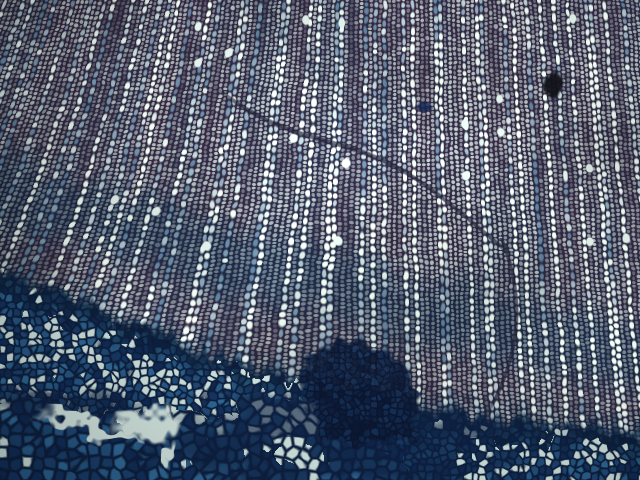
Give the GLSL for this texture, as a WebGL 2 fragment shader.

```glsl
#version 300 es
precision highp float;
// Stained plant tissue under a microscope: fanned files of rounded wood cells
// above, a curved growth edge, and blue Voronoi bast cells below it.
// Noise fields steer stain, brightness and torn gaps; a dark fibre lies on top.
uniform vec2 u_resolution;
out vec4 fragColor;

float hash(vec2 p) {
  return fract(sin(dot(p, vec2(127.1, 311.7))) * 43758.545);
}

float noise(vec2 p) {
  vec2 i = floor(p), f = fract(p);
  f = f * f * (3.0 - 2.0 * f);
  return mix(mix(hash(i), hash(i + vec2(1, 0)), f.x),
             mix(hash(i + vec2(0, 1)), hash(i + vec2(1, 1)), f.x), f.y);
}

// Layered noise centred on zero
float rough(vec2 p) {
  return 0.6 * noise(p) + 0.4 * noise(p * 2.3 + 7.0) - 0.5;
}

// x: gap between the two nearest seeds, y: random id of the cell
vec2 voronoi(vec2 p) {
  float near = 9.0, second = 9.0, id = 0.0;
  for (int k = 0; k < 9; k++) {
    vec2 g = floor(p) + vec2(k % 3 - 1, k / 3 - 1);
    float d = length(p - g - 0.1 - 0.8 * vec2(hash(g), hash(g + 53.0)));
    second = min(second, max(d, near));
    if (d < near) { near = d; id = hash(g + 91.0); }
  }
  return vec2(second - near, id);
}

float spot(vec2 p, vec2 centre, vec2 radius) {
  return smoothstep(1.2, 0.7, length((p - centre) / radius));
}

vec3 wood(vec2 p, float below) {
  // Straighten the fan so that every file has a constant q.x
  float side = p.x - 0.8;
  float slope = side * mix(0.42, 0.17, smoothstep(-0.2, 0.2, side));
  vec2 q = vec2(p.x - slope * (1.0 - p.y), p.y);
  q += 0.004 * vec2(noise(q * 14.0) + 0.8 * noise(q * 55.0), noise(q * 60.0 + 9.0));

  // Blue late band across the purple wood
  float line = 0.6 - 0.3 * p.x + 0.03 * p.x * p.x;
  float band = smoothstep(0.12, 0.03, abs(p.y - line + 0.09 * rough(q * vec2(30, 5))));
  float stain = max(band * 0.8, smoothstep(-0.05, 0.0, below));
  vec3 wall = mix(vec3(0.20, 0.15, 0.24), vec3(0.09, 0.15, 0.25), stain);
  wall = mix(wall, vec3(0.13, 0.17, 0.27), 0.8 * noise(q * vec2(25, 4)));

  // Files come in threes, one of each being a wider, longer, paler ray
  float file = floor(q.x * 105.0), trio = floor(file / 3.0), kind = hash(vec2(file, 3));
  float ray = step(abs(file - 3.0 * trio - floor(3.0 * hash(vec2(trio, 6)))), 0.5);
  float rows = mix(108.0, 58.0, ray) * (0.9 + 0.2 * hash(vec2(file, 8)));
  float row = q.y * rows + 10.0 * kind + 0.5 * noise(vec2(file * 3.1, q.y * 45.0));
  float id = hash(vec2(file, floor(row)));
  vec2 local = vec2(fract(q.x * 105.0), fract(row)) - 0.5;
  vec2 size = vec2(mix(0.37, 0.46, ray) + 0.16 * (id - 0.5), 0.42);
  float lumen = smoothstep(1.35, 0.55, length(local / size));

  float bright = 0.45 * noise(vec2(file * 7.3, q.y * 6.0)) + 0.3 * id + 0.25 * kind;
  bright += 0.1 * spot(p, vec2(0.8, 0.62), vec2(0.35, 0.3)) + 0.08 * smoothstep(0.8, 1.1, p.x);
  vec3 fibreFill = mix(vec3(0.30, 0.29, 0.37), vec3(0.70, 0.74, 0.74), smoothstep(0.1, 0.9, bright));
  fibreFill = mix(fibreFill, vec3(0.22, 0.33, 0.42), 0.5 * band);
  vec3 rayFill = mix(vec3(0.36, 0.49, 0.60), vec3(0.92, 0.97, 0.93), smoothstep(0.28, 0.68, bright));
  vec3 col = mix(wall, mix(fibreFill, rayFill, ray), lumen);

  // Sparse large vessels
  vec2 cell = floor(q * 13.0);
  vec2 offset = 0.25 + 0.5 * vec2(hash(cell + 5.0), hash(cell + 17.0));
  float vessel = step(0.84, hash(cell + 31.0)) * step(0.45, p.y);
  col = mix(col, vec3(0.86, 0.92, 0.89), vessel * spot(fract(q * 13.0), offset, vec2(0.1, 0.13)));
  return col * (1.0 + 0.3 * rough(p * 3.0 + 4.0));
}

vec3 bast(vec2 p, float below) {
  float r = rough(p * 13.0);
  float large = smoothstep(0.20, 0.10, p.y + 0.12 * r) * smoothstep(1.0, 0.7, p.x + 0.3 * r);
  vec2 cell = voronoi((p + 0.006 * noise(p * 40.0)) * (large > 0.5 ? 42.0 : 64.0));

  // Share of empty, pale cells
  float start = 0.08 - 0.12 * p.x;
  float pale = 0.46 * smoothstep(start - 0.02, start + 0.03, below + 0.06 * r)
             * smoothstep(0.25, 0.13, below + 0.1 * r) * smoothstep(0.72, 0.62, p.x);
  pale += 0.36 * smoothstep(0.0, 0.05, below) * smoothstep(0.85, 1.05, p.x);
  pale += 0.45 * spot(p, vec2(0.63, 0.045), vec2(0.06, 0.035)) + 0.06 * smoothstep(0.3, 0.1, p.x);
  float empty = step(1.0 - pale, cell.y);
  vec3 fill = mix(vec3(0.06, 0.17, 0.34), vec3(0.19, 0.42, 0.60), fract(cell.y * 7.0));
  fill *= 0.6 + 0.4 * smoothstep(0.0, 0.08, below);
  fill = mix(fill, vec3(0.80, 0.88, 0.86), empty);
  vec3 col = mix(vec3(0.05, 0.12, 0.24), fill, smoothstep(0.02, 0.45, cell.x));

  // Dense dark masses, then the torn opening
  float mass = max(spot(p + 0.12 * r, vec2(0.72, 0.07), vec2(0.42, 0.10)),
                   spot(p + 0.06 * r, vec2(0.16, 0.155), vec2(0.17, 0.035)));
  col = mix(col, vec3(0.05, 0.12, 0.25), 0.6 * mass * (1.0 - empty * step(p.y, 0.09)));
  vec2 t = p + 0.07 * vec2(rough(p * 28.0), rough(p * 31.0 + 30.0));
  float strip = smoothstep(0.019, 0.009, abs(t.y - 0.175 + 0.33 * t.x));
  strip *= smoothstep(0.08, 0.11, t.x) * smoothstep(0.30, 0.26, t.x);
  float tear = max(strip, spot(t, vec2(0.305, 0.115), vec2(0.062, 0.036)));
  tear = max(tear, spot(t, vec2(0.35, 0.055), vec2(0.012, 0.022)));
  return mix(col, vec3(0.81, 0.88, 0.86), tear);
}

void main() {
  vec2 p = gl_FragCoord.xy / u_resolution.y;
  float edge = 0.44 - 0.45 * p.x + 0.146 * p.x * p.x;
  float below = edge - p.y + 0.06 * rough(p * vec2(50, 16));
  vec3 col = mix(wood(p, below), bast(p, below), smoothstep(-0.015, 0.015, below));

  // Dark, almost square cluster on the growth edge
  vec2 b = p + 0.06 * vec2(rough(p * 24.0), rough(p * 24.0 + 40.0)) - vec2(0.75, 0.175);
  b = vec2(b.x + 0.2 * b.y, b.y) / vec2(0.112, 0.105);
  vec2 small = voronoi(p * 75.0);
  vec3 navy = mix(vec3(0.04, 0.08, 0.18), vec3(0.08, 0.19, 0.34), smoothstep(0.05, 0.4, small.x) * small.y);
  col = mix(col, navy, 0.93 * smoothstep(1.3, 0.7, dot(b * b, b * b)));

  // Fibre: a falling arc that turns down on the right
  float run = p.x - 0.434, rise = p.y - 0.35;
  float arc = abs(p.y - 0.844 + 0.56 * run + 0.027 * sin(10.3 * run + 0.6));
  float bend = abs(p.x - 1.076 + 1.35 * rise * rise);
  float fibre = smoothstep(0.008, 0.002, arc) * smoothstep(0.42, 0.5, p.x) * step(p.x, 1.046);
  fibre = max(fibre, smoothstep(0.006, 0.002, bend) * step(p.y, 0.505) * smoothstep(0.13, 0.17, p.y));
  col = mix(col, vec3(0.13, 0.13, 0.21), 0.7 * fibre);

  // Specks of debris
  vec2 s = p + 0.02 * rough(p * 30.0);
  col = mix(col, vec3(0.07, 0.07, 0.10), 0.95 * spot(s, vec2(1.149, 0.818), vec2(0.018, 0.026)));
  col = mix(col, vec3(0.06, 0.14, 0.30), 0.8 * spot(s, vec2(0.889, 0.781), vec2(0.016, 0.012)));

  // Lens falloff
  vec2 v = p - vec2(0.78, 0.6);
  fragColor = vec4(col * (1.06 - 0.3 * dot(v, v)), 1.0);
}
```
